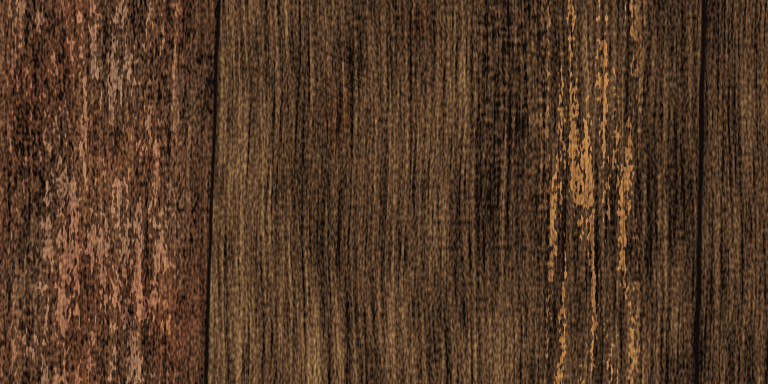
A Shadertoy shader for this texture:

```glsl
// Weathered brown planks with two dark upright seams.
// Stretched gradient noise makes the grain; soft regional masks add pale
// flakes on the left, charred cross cracks and tan streaks on the right.

#define BASE_TONE 0.352
#define FINE_GRAIN 0.27
#define MID_GRAIN 0.13
#define SPECKLE 0.27
#define PORE_DEPTH 0.13
#define FLAKE_AMOUNT 0.20
#define STREAK_AMOUNT 0.25
#define CHAR_DEPTH 0.10
#define SEAM_WIDTH 0.0040
#define GRAIN_BEND 0.022

// Pseudo-random unit gradient for a lattice point
vec2 gradientAt(vec2 cell) {
    uvec2 q = uvec2(ivec2(cell) + 4096);
    uint h = q.x * 374761U + q.y * 668265U;
    h = (h ^ (h >> 13)) * 127413U;
    h = (h ^ (h >> 15)) * 974711U;
    h ^= h >> 16;
    float angle = float(h & 65535U) * 6.2832 / 65536.0;
    return vec2(cos(angle), sin(angle));
}

float gradientNoise(vec2 p) {
    vec2 i = floor(p), f = p - i;
    vec2 u = f * f * f * (f * (f * 6.0 - 15.0) + 10.0);
    vec2 e = vec2(0.0, 1.0);
    float a = dot(gradientAt(i), f);
    float b = dot(gradientAt(i + e.yx), f - e.yx);
    float c = dot(gradientAt(i + e.xy), f - e.xy);
    float d = dot(gradientAt(i + e.yy), f - e.yy);
    return mix(mix(a, b, u.x), mix(c, d, u.x), u.y);
}

// Noise with separate frequencies across and along the grain
float grain(vec2 p, float across, float along) {
    return gradientNoise(p * vec2(across, along));
}

float blob(vec2 p, vec2 center, vec2 radius) {
    vec2 d = (p - center) / radius;
    return exp(-dot(d, d));
}

float band(float x, float lo, float hi, float soft) {
    return smoothstep(lo - soft, lo + soft, x) * (1.0 - smoothstep(hi - soft, hi + soft, x));
}

void mainImage(out vec4 fragColor, in vec2 fragCoord) {
    vec2 p = fragCoord / iResolution.y;
    p.x *= 2.0 * iResolution.y / iResolution.x;
    float pixel = 1.0 / iResolution.y;

    // Plank layout
    float wobble = 0.004 * grain(p, 3.0, 9.0);
    float seamA = p.x - mix(0.534, 0.570, p.y) - wobble;
    float seamB = p.x - mix(1.815, 1.833, p.y) - wobble;
    float left = smoothstep(-pixel, pixel, -seamA);
    float right = smoothstep(-pixel, pixel, seamB);
    float middle = 1.0 - left - right;

    // Bent grain coordinates, shifted per plank
    vec2 g = p;
    g.x += GRAIN_BEND * grain(p, 3.0, 1.7) + 0.003 * grain(p, 11.0, 7.0);
    g += vec2(3.7, 1.3) * step(0.0, seamA) + vec2(2.9, 5.1) * step(0.0, seamB);

    // Grain from broad to fine: long lines, crisp pores, grit
    float mid = grain(g, 32.0, 2.2);
    float fine = grain(g + 7.3, 112.0, 2.6);
    float grit = grain(g + 2.1, 185.0, 75.0);
    float fleck = grain(g + 6.2, 95.0, 30.0);
    float pores = smoothstep(0.14, 0.30, grain(g + 4.6, 140.0, 6.0) + 0.25 * fleck);
    float tone = BASE_TONE + 0.09 * grain(g, 6.0, 1.3) + MID_GRAIN * mid;
    tone += FINE_GRAIN * fine * mix(1.0, 0.55, left) + SPECKLE * grit + 0.12 * fleck;
    tone -= PORE_DEPTH * pores * mix(1.0, 0.6, left);

    // Pale flakes and dark worn patches of the left plank
    float worn = 0.8 * grain(g, 40.0, 7.0) + 0.65 * fleck + 0.3 * grit + 0.6 * grain(g, 9.0, 2.0);
    float flakes = smoothstep(0.16, 0.30, worn) * left * band(p.x, 0.02, 0.46, 0.06);
    float patches = smoothstep(0.16, 0.36, -worn) * left;
    tone += FLAKE_AMOUNT * flakes - 0.11 * patches;
    tone -= 0.05 * left * smoothstep(0.42, 0.52, p.x);

    // Light plank edge and smoky shades in the middle plank
    tone += 0.07 * middle * exp(-abs(seamA) * 11.0);
    float smoke = blob(p, vec2(0.97, 0.86), vec2(0.16, 0.22)) + 0.5 * blob(p, vec2(1.2, 0.25), vec2(0.2, 0.3));
    float knot = blob(p, vec2(0.885, 0.70), vec2(0.03, 0.08)) + blob(p, vec2(1.09, 0.94), vec2(0.03, 0.04));
    tone -= 0.055 * smoke + 0.07 * knot;

    // Faint slanted scratches
    vec2 slanted = vec2(0.5 * p.x + p.y, p.x - 0.5 * p.y);
    float scratches = smoothstep(0.18, 0.34, grain(slanted, 85.0, 5.0));
    tone -= 0.075 * scratches * blob(p, vec2(0.9, 0.78), vec2(0.22, 0.2));

    // Charred zone split by short wavy cross cracks
    float charred = band(p.x, 1.24, 1.43, 0.06) * smoothstep(0.1, 0.9, p.y);
    float ripple = 0.014 * grain(p, 24.0, 9.0);
    float cracks = grain(p + vec2(0.0, ripple), 32.0, 62.0);
    tone -= charred * (CHAR_DEPTH - 0.26 * cracks);
    float shade = band(p.x, 1.66, 1.82, 0.03) * middle;
    tone -= 0.065 * shade + 0.045 * right;
    tone -= 0.16 * blob(p, vec2(1.77, 0.04), vec2(0.05, 0.07));

    // Broken tan streaks beside the charred zone
    float tanZone = band(p.x, 1.42, 1.66, 0.035);
    float streakField = grain(g + 9.4, 38.0, 2.8) + 0.6 * fleck + 0.35 * grit + 0.25 * fine;
    float streaks = smoothstep(0.15, 0.29, streakField + 0.12 * (p.y - 0.5)) * tanZone;
    tone += STREAK_AMOUNT * streaks - 0.04 * tanZone;

    // Thin wandering crack
    float crack = abs(p.x - 1.09 - 0.035 * gradientNoise(vec2(5.3, p.y * 3.0)));
    tone -= 0.10 * (1.0 - smoothstep(0.001, 0.002 + pixel, crack)) * band(p.y, 0.12, 0.85, 0.1);

    // Tone to brown, with redder and yellower areas
    tone = clamp(tone, 0.06, 0.72);
    vec3 wood = tone * vec3(1.0, 0.69 + 0.07 * smoothstep(0.36, 0.62, tone), 0.485);
    float rust = left * (0.45 + 1.2 * grain(p, 7.0, 3.0)) + knot;
    wood *= mix(vec3(1.0), vec3(1.05, 0.92, 0.86), clamp(rust, 0.0, 1.0));
    wood *= mix(vec3(1.0), vec3(0.99, 1.015, 0.97), middle + right);
    wood *= mix(vec3(1.0), vec3(0.99, 0.99, 1.14), flakes);
    wood *= mix(vec3(1.0), vec3(1.06, 0.95, 0.88), streaks);

    // Dark seams with soft shadows
    float gap = min(abs(seamA), abs(seamB) * 0.75);
    wood *= 1.0 - 0.32 * exp(-gap * 120.0);
    float slit = 1.0 - smoothstep(SEAM_WIDTH - pixel, SEAM_WIDTH + pixel, gap);
    fragColor = vec4(mix(wood, vec3(0.055, 0.04, 0.035), 0.92 * slit), 1.0);
}
```
